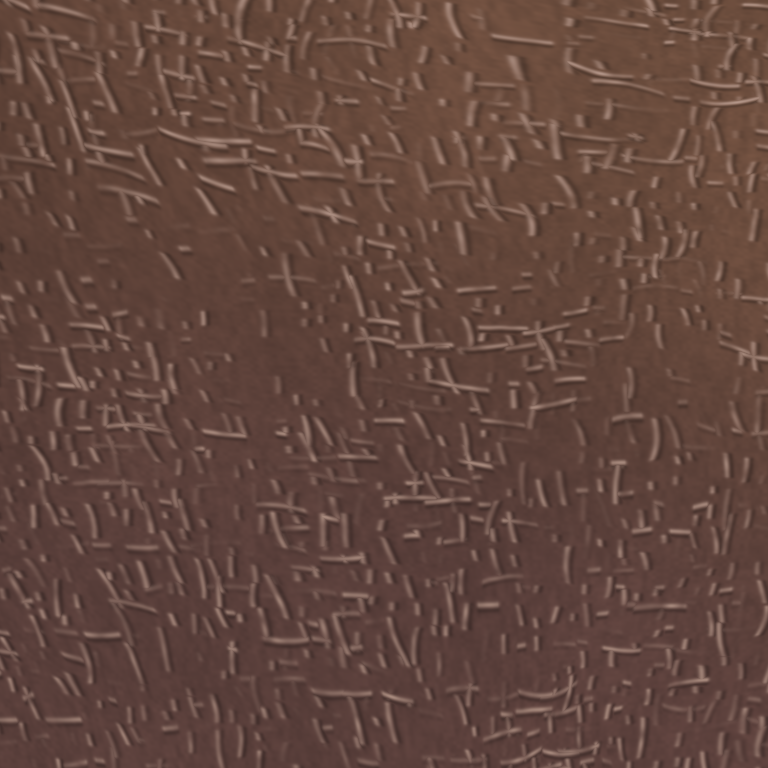
A three.js fragment shader for this texture:

```glsl
// Brown creased hide: short raised ridges run in two crossing directions.
// Each ridge is a soft segment in a jittered cell, lit on one side and shaded
// on the other; a slow warp bends the weave and noise makes it patchy.
varying vec2 vUv;

const vec3 LOW_BROWN = vec3(0.352, 0.247, 0.230);
const vec3 MID_BROWN = vec3(0.358, 0.250, 0.208);
const vec3 WARM_CORNER = vec3(0.435, 0.310, 0.245);
const vec3 RIDGE_LIGHT = vec3(0.655, 0.540, 0.490);
const vec2 UPRIGHT_CELL = vec2(0.0215, 0.036);  // across, along
const vec2 LEVEL_CELL = vec2(0.028, 0.043);
const float RIDGE_WIDTH = 0.0035;
const float SHADE_OFFSET = 0.0058;
const float SHADE_DEPTH = 0.24;
const float WARP = 0.045;
const float GRAIN = 0.17;

vec2 hash2(vec2 p) {
  vec3 a = fract(vec3(p.xyx) * vec3(0.1031, 0.1030, 0.0973));
  a += dot(a, a.yzx + 33.33);
  return fract((a.xx + a.yz) * a.zy);
}

float noise(vec2 p) {
  vec2 i = floor(p);
  vec2 f = fract(p);
  f = f * f * (3.0 - 2.0 * f);
  float low = mix(hash2(i).x, hash2(i + vec2(1.0, 0.0)).x, f.x);
  float high = mix(hash2(i + vec2(0.0, 1.0)).x, hash2(i + 1.0).x, f.x);
  return mix(low, high, f.y);
}

float softLine(vec2 d, float halfLength) {
  float past = max(abs(d.y) - halfLength, 0.0);
  return exp(-(d.x * d.x + past * past) / (RIDGE_WIDTH * RIDGE_WIDTH));
}

// Returns light (x) and shade (y) of ridges running along the y axis of q.
vec2 ridges(vec2 q, vec2 cell, float density, float side, float seed) {
  vec2 id = floor(q / cell);
  vec2 result = vec2(0.0);
  for (int j = -1; j <= 1; j++) {
    for (int i = -1; i <= 1; i++) {
      vec2 c = id + vec2(float(i), float(j));
      vec2 place = hash2(c + seed);
      vec2 form = hash2(c + seed + 71.7);
      vec2 d = q - (c + 0.5 + (place - 0.5) * vec2(0.6, 0.7)) * cell;
      float bend = (form.y - 0.5) * 0.5;
      d.x += bend * d.y + (place.x - 0.5) * 12.0 * d.y * d.y;
      float halfLength = cell.y * mix(0.06, 0.72, form.x * form.x);
      float presence = hash2(c + seed + 157.3).x;
      float strength = smoothstep(0.0, 0.5, density - presence);
      float light = softLine(d, halfLength);
      float shade = softLine(d - vec2(side * SHADE_OFFSET, 0.0), halfLength);
      result = max(result, strength * vec2(light, shade));
    }
  }
  return result;
}

// Bends the plane: leaning uprights at the left, sloping rows at the top.
vec2 bendPlane(vec2 p) {
  vec2 q = p;
  q.x += 0.27 * p.y * (1.0 - p.x);
  q.y += 0.20 * p.x * p.y * p.y;
  q += WARP * (vec2(noise(p * 3.5 + 4.0), noise(p * 3.5 + 19.0)) - 0.5);
  q += 0.007 * (vec2(noise(p * 17.0 + 8.0), noise(p * 17.0 + 31.0)) - 0.5);
  return q + 2.0;
}

void main() {
  vec2 p = vUv;
  vec2 q = bendPlane(p);

  // Ground colour: cool below, warmer towards the upper right
  vec3 ground = mix(LOW_BROWN, MID_BROWN, smoothstep(0.2, 0.85, p.y));
  float corner = smoothstep(0.75, 1.9, p.x * 0.8 + p.y * 1.1);
  ground = mix(ground, WARM_CORNER, corner);
  ground *= 0.95 + 0.10 * noise(p * 5.0 + 3.0);

  // Fine grain, drawn out along the uprights
  float grain = 0.6 * noise(q * vec2(125.0, 55.0)) + 0.4 * noise(q * 190.0);
  ground *= 1.0 + GRAIN * (grain - 0.46);

  // Patchy ridges with uneven, beaded crests
  float patchA = noise(p * 6.0 + 11.0);
  float patchB = noise(p * 7.0 + 47.0);
  vec2 upright = ridges(q, UPRIGHT_CELL, 0.38 + 0.75 * patchA, 1.0, 5.0);
  vec2 level = ridges(q.yx, LEVEL_CELL, 0.12 + 0.80 * patchB, -1.0, 233.0);
  float bead = 0.30 + 0.75 * noise(q * 75.0 + 13.0);
  float light = max(upright.x * 0.85, level.x) * bead;
  float shade = max(upright.y, level.y) * (1.0 - light);

  vec3 color = ground * (1.0 - SHADE_DEPTH * shade);
  color = mix(color, RIDGE_LIGHT + 0.05 * corner, clamp(light, 0.0, 1.0));
  gl_FragColor = vec4(color, 1.0);
}
```
